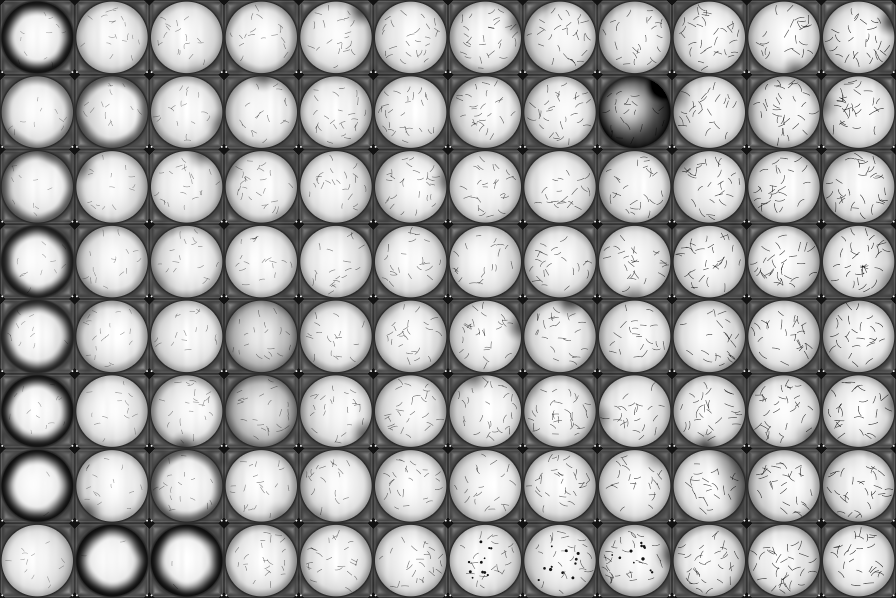
Give the GLSL for this pattern, as a Shadertoy shader.

```glsl
// A 12 by 8 plate of round, back-lit wells holding small curved worms.
// Each grid cell shades one well, scatters worms by hash, and draws the
// dark plastic frame around it, with rims and shadows varying per well.

float hash(vec2 p) {
    return fract(sin(dot(p, vec2(127.1, 311.7))) * 43758.5453);
}

float noise(vec2 p) {
    vec2 i = floor(p), f = fract(p);
    f = f * f * (3.0 - 2.0 * f);
    return mix(mix(hash(i), hash(i + vec2(1, 0)), f.x),
               mix(hash(i + vec2(0, 1)), hash(i + vec2(1, 1)), f.x), f.y);
}

// Coverage of a shape from its signed distance
float cover(float d, float px) {
    return clamp(0.5 - d / px, 0.0, 1.0);
}

bool isWell(vec2 id, float col, float row) {
    return distance(id, vec2(col, row)) < 0.5;
}

// Strength of the dark rim: heavy in the left column, fading rightwards
float rimStrength(vec2 id) {
    float firstColumn[8] = float[8](0.08, 1.0, 0.85, 0.75, 0.8, 0.5, 0.35, 0.85);
    if (id.x < 0.5) return firstColumn[int(clamp(id.y, 0.0, 7.0))];
    if (id.y < 0.5 && id.x < 2.5) return 1.0;
    if (isWell(id, 2.0, 1.0) || isWell(id, 1.0, 6.0)) return 0.5;
    return 0.05 + 0.12 * hash(id + 3.7) + 0.3 * exp(-0.7 * id.x) * hash(id + 8.1);
}

float frameShade(vec2 p, vec2 id, float px) {
    vec2 edge = 0.5 - abs(p);
    float r = length(p);
    float v = 0.24 + 0.06 * noise((p + id) * 9.0);
    // Soft reflections in the corners
    float glow = smoothstep(0.51, 0.6, r) * smoothstep(0.03, 0.09, min(edge.x, edge.y));
    v += glow * (0.1 + 0.2 * hash(id + sign(p)));
    // Seams between cells, edged by a faint highlight
    float seam = min(edge.x, edge.y);
    v += 0.1 * cover(abs(seam - 0.022) - 0.006, px);
    v -= 0.07 * cover(seam - 0.01, px);
    // Dark junction with bright specks
    v = mix(v, 0.07, cover(edge.x + edge.y - 0.075, px));
    if (p.y < 0.0) {
        v = mix(v, 0.95, cover(length(edge - vec2(0.03, 0.035)) - 0.012, px));
    }
    // Wall shadow hugging the well
    return mix(0.15, v, smoothstep(0.478, 0.515, r));
}

float wellShade(vec2 p, vec2 id) {
    float q = length(p) / 0.475;
    float rim = rimStrength(id);
    // Bright vertical band, off centre by a little in each well
    vec2 s = (p - vec2(0.12 * hash(id) - 0.04, 0.03)) / 0.475;
    float v = 0.985 - 0.22 * s.x * s.x - 0.14 * s.y * s.y - 0.1 * pow(q, 10.0);
    v += 0.04 * (noise(vec2(p.x * 16.0 + id.x * 31.0, p.y * 2.0 + id.y * 17.0)) - 0.5);
    // Single wells with a murky or shadowed medium
    if (isWell(id, 8.0, 6.0)) {
        v -= 0.12 + 0.55 * smoothstep(0.05, 0.5, length(p - vec2(-0.1, 0.08)));
    }
    if (id.x == 3.0 && abs(id.y - 2.5) < 1.0) v -= 0.07 + 0.16 * q * q;
    if (isWell(id, 9.0, 1.0)) v -= 0.35 * smoothstep(0.05, 0.45, p.x + 0.3 * p.y);
    // Occasional smudge against the wall
    float a = 6.283 * hash(id + 5.3);
    float smudge = smoothstep(0.22, 0.0, length(p - 0.46 * vec2(cos(a), sin(a))));
    v -= smudge * 0.45 * pow(hash(id + 6.9), 3.0);
    // Dark rim, thicker where it is stronger
    float shadow = smoothstep(mix(0.8, 0.56, rim), 1.0, q + 0.06 * (noise(p * 5.0 + id * 7.0) - 0.5));
    return mix(v, 0.06, min(1.0, rim * 1.15) * shadow);
}

void mainImage(out vec4 fragColor, in vec2 fragCoord) {
    vec2 grid = fragCoord / iResolution.xy * vec2(12.0, 8.0);
    vec2 id = floor(grid);
    vec2 p = fract(grid) - 0.5;
    float px = 8.0 / iResolution.y;
    float v = wellShade(p, id);

    // Worms: more, longer and darker towards the right
    float age = id.x / 11.0;
    float count = mix(12.0, 30.0, sqrt(age)) * (0.75 + 0.4 * hash(id + 2.2));
    if (rimStrength(id) > 0.95) count = 2.0;
    for (float i = 0.0; i < 34.0; i++) {
        if (i >= count) break;
        vec2 seed = id * 13.0 + vec2(i * 1.37, i * 2.91);
        float around = 6.283 * hash(seed);
        float turn = 6.283 * hash(seed + 1.3);
        vec2 q = p - 0.42 * sqrt(hash(seed + 2.7)) * vec2(cos(around), sin(around));
        q = mat2(cos(turn), -sin(turn), sin(turn), cos(turn)) * q;
        float halfLength = mix(0.03, 0.05, age) * (0.7 + 0.6 * hash(seed + 4.1));
        q.y += 10.0 * (hash(seed + 5.9) - 0.5) * q.x * q.x;
        float d = length(vec2(max(abs(q.x) - halfLength, 0.0), q.y));
        v *= 1.0 - mix(0.32, 0.72, age) * cover(d - 0.004, px);
    }

    // Black specks of debris in three wells of the bottom row
    if (id.y < 0.5 && abs(id.x - 7.0) < 1.5) {
        for (float i = 0.0; i < 11.0; i++) {
            vec2 seed = id * 5.0 + i * 3.17;
            vec2 c = 0.55 * vec2(hash(seed), hash(seed + 7.7)) - vec2(0.3, 0.28);
            v = mix(v, 0.08, cover(length(p - c) - 0.01 - 0.014 * hash(seed + 9.1), px));
        }
    }

    v = mix(frameShade(p, id, px), v, cover(length(p) - 0.478, px));
    fragColor = vec4(vec3(clamp(v, 0.0, 1.0)), 1.0);
}
```
